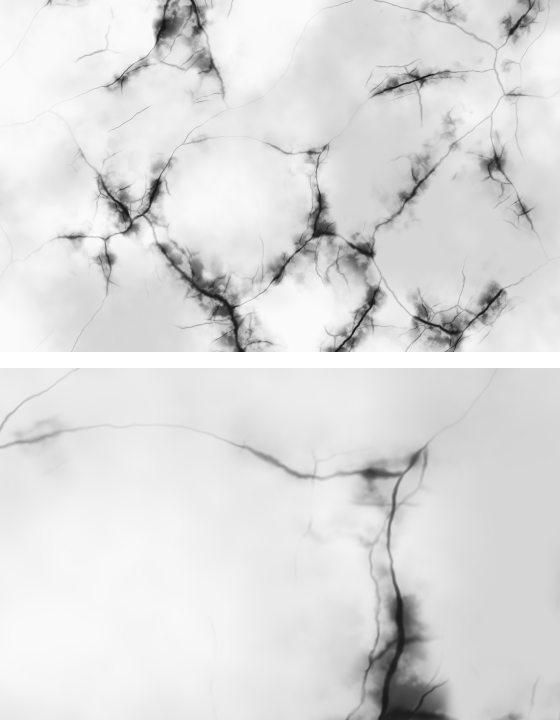
Top: the whole. Bottom: its middle third, enlarged.
Write a WebGL 2 fragment shader that draws this texture.

```glsl
#version 300 es
precision highp float;
// White marble: soft grey clouds crossed by ragged diagonal veins.
// Veins are borders of warped, stretched Voronoi cells; noise masks fade them
// out and thicken them into smoky halos and dark, finely cracked patches.

uniform vec2 u_resolution;
out vec4 fragColor;

const float VEIN_ANGLE = 0.72;               // main direction, radians
const vec2  VEIN_SCALE = vec2(1.9, 3.1);     // cells along and across it
const vec2  HAIR_SCALE = vec2(3.6, 5.0);
const vec2  CRACK_SCALE = vec2(8.0, 13.0);
const float BEND = 0.27;                     // broad curving of the veins
const float JAG = 0.036;                     // small ragged offsets
const float VEIN_WIDTH = 0.0034;
const float HALO_WIDTH = 0.048;
const float PATCH_WIDTH = 0.062;
const float WHITE = 0.98;
const float CLOUD_DEPTH = 0.14;
const float HALO_DEPTH = 0.30;
const float INK = 0.09;

// Integer hash giving two values in 0..1
vec2 hash2(vec2 cell) {
  uvec2 v = uvec2(ivec2(cell) + 4096);
  v = v * 1664525u + 1013904223u;
  v.x += v.y * 1664525u;
  v.y += v.x * 1664525u;
  v ^= v >> 16u;
  v.x += v.y * 1664525u;
  v.y += v.x * 1664525u;
  v ^= v >> 16u;
  return vec2(v & 65535u) / 65535.0;
}

float noise(vec2 p) {
  vec2 i = floor(p), f = fract(p);
  f = f * f * f * (f * (f * 6.0 - 15.0) + 10.0);
  float low = mix(hash2(i).x, hash2(i + vec2(1, 0)).x, f.x);
  float high = mix(hash2(i + vec2(0, 1)).x, hash2(i + vec2(1, 1)).x, f.x);
  return mix(low, high, f.y);
}

float fbm(vec2 p, int octaves) {
  float sum = 0.0, total = 0.0, amp = 0.5;
  for (int i = 0; i < octaves; i++) {
    sum += amp * noise(p);
    total += amp;
    amp *= 0.5;
    p = mat2(1.6, 1.2, -1.2, 1.6) * p + 7.3;
  }
  return sum / total;
}

vec2 fbm2(vec2 p, int octaves) {
  return vec2(fbm(p, octaves), fbm(p + 31.7, octaves)) - 0.5;
}

// Distance to the nearest Voronoi border
float cellBorder(vec2 p) {
  vec2 base = floor(p), f = fract(p), nearCell = vec2(0), nearest = vec2(0);
  float best = 1e3;
  for (int y = -1; y <= 1; y++)
    for (int x = -1; x <= 1; x++) {
      vec2 cell = vec2(x, y), r = cell + hash2(base + cell) - f;
      if (dot(r, r) < best) { best = dot(r, r); nearest = r; nearCell = cell; }
    }
  float border = 1e3;
  for (int y = -2; y <= 2; y++)
    for (int x = -2; x <= 2; x++) {
      vec2 cell = nearCell + vec2(x, y), r = cell + hash2(base + cell) - f;
      vec2 gap = r - nearest;
      if (dot(gap, gap) > 1e-5)
        border = min(border, dot(0.5 * (r + nearest), normalize(gap)));
    }
  return border;
}

// Border distance of a stretched network, in canvas heights
float network(vec2 p, vec2 scale) {
  return cellBorder(p * scale + 11.0) / sqrt(scale.x * scale.y);
}

float stroke(float dist, float width) {
  float soft = 0.0018 + 0.7 / u_resolution.y;
  return 1.0 - smoothstep(width - soft, width + soft, dist);
}

void main() {
  vec2 p = gl_FragCoord.xy / u_resolution.y;
  float c = cos(VEIN_ANGLE), s = sin(VEIN_ANGLE);

  // Warped coordinates turned along the veins
  vec2 jag = JAG * fbm2(p * 13.0, 5);
  vec2 q = mat2(c, -s, s, c) * (p + BEND * fbm2(p * 2.1 + 3.0, 3) + jag);
  float vein = network(q, VEIN_SCALE);
  float hair = network(q + 5.3, HAIR_SCALE);
  float crack = network(q + 0.6 * jag, CRACK_SCALE);

  // Activity is calm in the middle, strong towards top and bottom
  float edgeBias = 0.28 * (abs(p.y - 0.5) * 2.0 - 0.5);
  float activity = smoothstep(0.40, 0.68, fbm(p * 2.4 + 19.0, 4) + edgeBias);
  float breaks = smoothstep(0.36, 0.60, fbm(p * 8.0 + 43.0, 4));
  float mottle = smoothstep(0.32, 0.68, fbm(p * 34.0 + 5.0, 4));

  // Clouds and smoky halos
  float cloud = smoothstep(0.35, 0.75, fbm(p * 2.7 + 61.0, 5));
  float halo = exp(-vein / HALO_WIDTH) * (0.12 + 0.88 * activity);
  float shade = WHITE - CLOUD_DEPTH * cloud;
  shade -= HALO_DEPTH * halo * breaks * (0.45 + 0.55 * mottle);

  // Dark mottled patches with fine cracks
  float reach = PATCH_WIDTH * activity * activity + 0.002;
  float stain = (1.0 - smoothstep(0.0, reach, vein)) * breaks * activity;
  shade *= 1.0 - stain * (0.15 + 0.55 * mottle);
  float crackInk = stroke(crack, 0.0022) * smoothstep(0.15, 0.5, halo) * breaks;
  shade = mix(shade, INK, 0.75 * crackInk * (0.35 + 0.65 * mottle));

  // Faint hairs, then the main veins
  float hairInk = stroke(hair, 0.0014) * breaks * smoothstep(0.1, 0.8, activity);
  shade = mix(shade, 0.35, 0.5 * hairInk);
  float veinInk = stroke(vein, VEIN_WIDTH * (0.35 + 0.9 * breaks * activity));
  shade = mix(shade, INK, veinInk * (0.06 + 0.88 * activity * (0.3 + 0.7 * breaks)));

  fragColor = vec4(vec3(clamp(shade, 0.0, 1.0)), 1.0);
}
```
